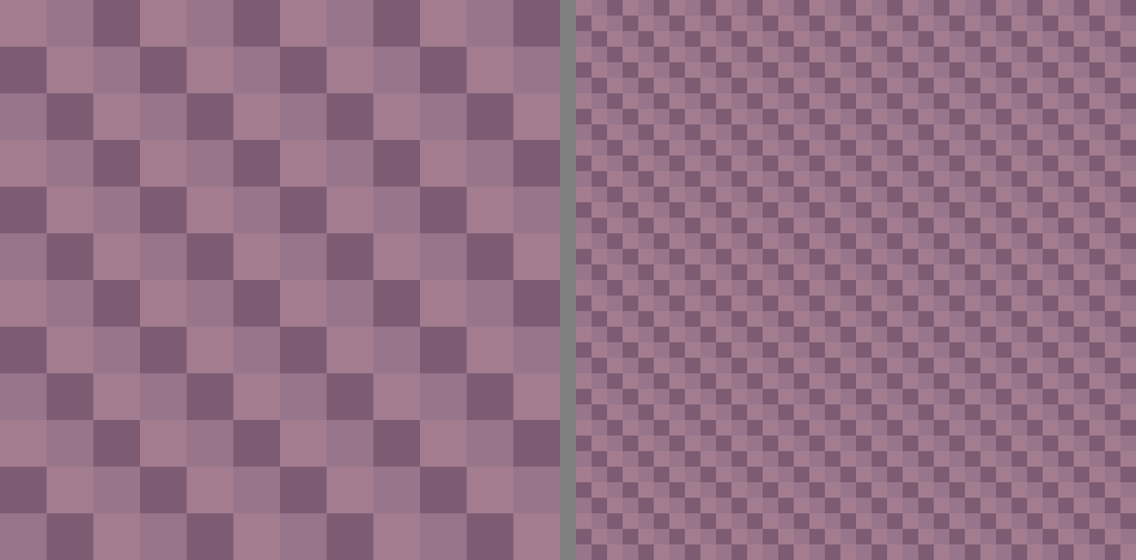
Left, the tile; right, the same tile 3 across and 3 down.
Write a three.js fragment shader that draws this pattern.

```glsl
// Diagonal three-colour checker: a 12 by 12 grid of flat squares whose
// colours cycle along each row and shift by one square on every row.
// Each pixel blends its four nearest squares to smooth the edges.

varying vec2 vUv;

const float CELLS = 12.0; // a multiple of 3, so the colour cycle wraps

const vec3 PINK  = vec3(0.64, 0.49, 0.56);
const vec3 MAUVE = vec3(0.60, 0.46, 0.55);
const vec3 PLUM  = vec3(0.49, 0.36, 0.45);

// Flat colour of one square; the half step keeps mod away from its limits
vec3 cellColor(vec2 cell) {
  float phase = mod(cell.x + cell.y + 1.5, 3.0);
  return phase < 1.0 ? PINK : (phase < 2.0 ? MAUVE : PLUM);
}

// Checker with edges softened over the given width, in cells
vec3 checker(vec2 p, vec2 edgeWidth) {
  vec2 shifted = p - 0.5;
  vec2 cell = floor(shifted);
  vec2 blend = clamp((fract(shifted) - 0.5) / edgeWidth + 0.5, 0.0, 1.0);

  vec3 lower = mix(cellColor(cell), cellColor(cell + vec2(1.0, 0.0)), blend.x);
  vec3 upper = mix(cellColor(cell + vec2(0.0, 1.0)), cellColor(cell + 1.0), blend.x);
  return mix(lower, upper, blend.y);
}

void main() {
  vec2 p = vUv * CELLS;
  vec2 pixelSize = max(fwidth(p), vec2(0.0001));
  gl_FragColor = vec4(checker(p, pixelSize), 1.0);
}
```
